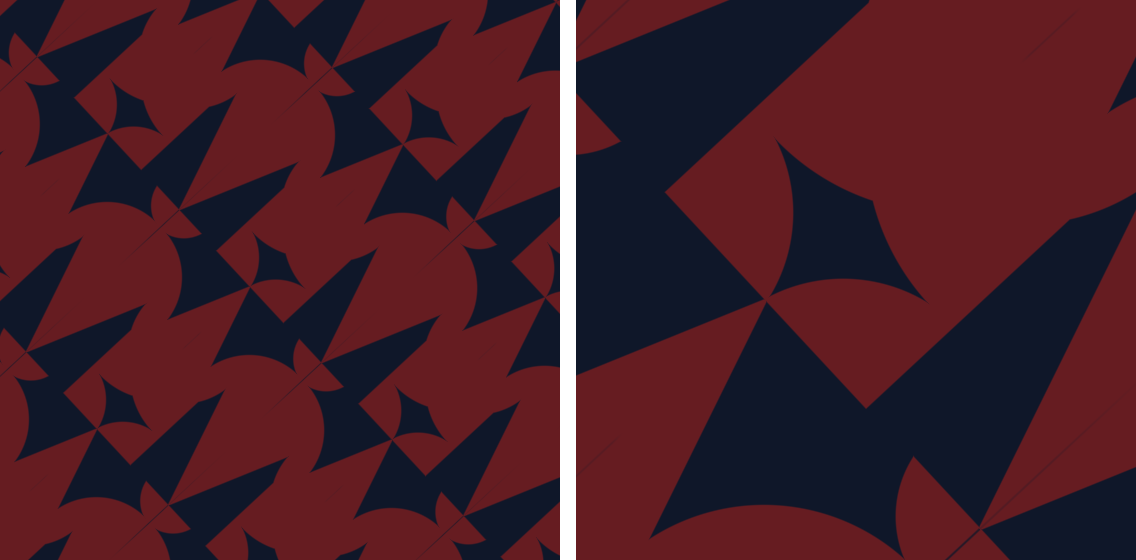
Left, the full canvas; right, a detail of the centre.
A Shadertoy shader for this pattern:

```glsl
// Navy winged darts and small kites on oxblood red, mirrored on a tilted square lattice.

const vec3 RED = vec3(0.40, 0.11, 0.13);
const vec3 NAVY = vec3(0.06, 0.09, 0.16);
const float CELL = 0.373;                  // lattice step in canvas heights
const float TILT = 0.7487;                 // angle of the mirror axes
const vec2 ANCHOR = vec2(0.4466, 0.4883);  // one kite's inner tip
const float WRAP = 0.40;                   // where a cell ends behind the dart
const float SLOPE = 0.38;                  // spread of the straight wing edges
const float LEDGE = 0.234;                 // half width of the notch around the kite
const float INSET = 0.002;                 // gap left at the meeting tips
const float SEAM_HALF_WIDTH = 0.0016;

float disc(vec2 p, vec2 center, float radius) {
    return length(p - center) - radius;
}

// Half dart: everything left over after cutting away the red parts.
float dartDistance(vec2 p) {
    float notch = max(-p.x, p.y - LEDGE);
    float slant = inversesqrt(1.0 + SLOPE * SLOPE);
    float rearEdge = (p.y + SLOPE * p.x) * slant;
    float frontEdge = (0.5 - p.y - SLOPE * p.x) * slant;
    float lobe = max(p.x, disc(p, vec2(0.044, 0.513), 0.173));
    float rearDisc = disc(p, vec2(-0.453, 0.482), 0.332);
    float tipDisc = disc(p, vec2(0.612, -0.055), 0.335);
    float cut = min(min(notch, rearEdge), min(frontEdge, lobe));
    return -min(cut, min(rearDisc, tipDisc));
}

// Half kite: the space between two hollowing circles.
float kiteDistance(vec2 p) {
    float side = -disc(p, vec2(-0.063, 0.248), 0.256);
    float front = -disc(p, vec2(0.566, 0.183), 0.379);
    return max(max(side, front), max(-p.x, p.y - 0.187));
}

float hairline(float d, float pixel) {
    return 1.0 - smoothstep(SEAM_HALF_WIDTH - pixel, SEAM_HALF_WIDTH + pixel, abs(d));
}

// Faint hairlines along the mirror axes, fading away from the lobes.
float seams(vec2 p, float pixel) {
    float strength = p.x < 0.0 ? 0.75 : 0.22;
    float outer = strength * (1.0 - smoothstep(0.1, 0.42, abs(p.x)));
    float along = abs(fract(p.x - 0.12) - 0.5);
    float inner = 0.16 * (1.0 - smoothstep(0.04, 0.07, along));
    return max(outer * hairline(0.5 - p.y, pixel), inner * hairline(p.y, pixel));
}

void mainImage(out vec4 fragColor, in vec2 fragCoord) {
    vec2 uv = fragCoord / iResolution.y - ANCHOR;
    vec2 axis = vec2(cos(TILT), sin(TILT));
    vec2 p = vec2(dot(uv, axis), dot(uv, vec2(axis.y, -axis.x))) / CELL;
    float pixel = 1.0 / (iResolution.y * CELL);

    // Repeat along the axis, repeat and mirror across it
    p.x = fract(p.x + WRAP) - WRAP;
    p.y = abs(fract(p.y + 0.5) - 0.5);

    float d = min(dartDistance(p), kiteDistance(p)) + INSET;
    float ink = 1.0 - smoothstep(-pixel, pixel, d);
    ink = max(ink, seams(p, pixel));
    fragColor = vec4(mix(RED, NAVY, ink), 1.0);
}
```
